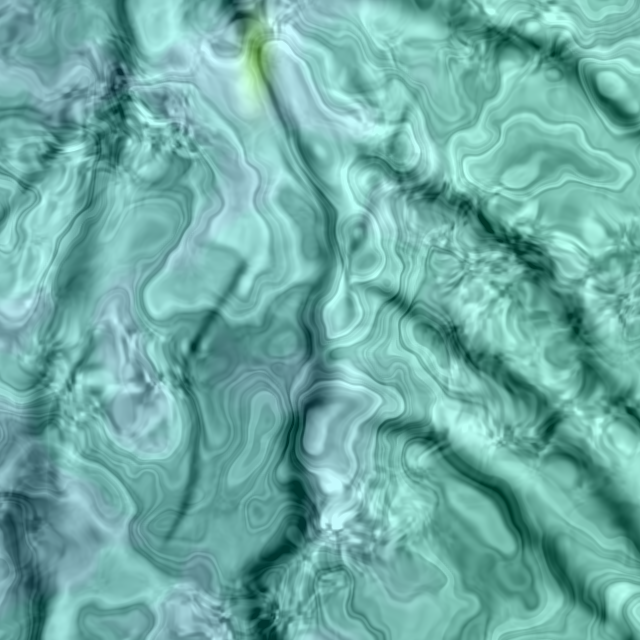
Give the GLSL for this texture, as a Shadertoy shader.

```glsl
// Turquoise marbled relief: fine swirling strands and crinkled patches
// cut by dark veins, upright on the left and arching down to the right.
// Strands are 1D noise over a warped field that bends along the veins.
#define SHADOW vec3(0.03, 0.26, 0.24)
#define PALE vec3(0.62, 0.88, 0.86)
#define LILAC vec3(0.05, -0.02, 0.03)
#define LIME vec3(0.10, 0.16, -0.16)
#define BASE_TONE 0.63
#define STRAND_CONTRAST 0.50
#define CRINKLE_CONTRAST 0.75
#define VEIN_DEPTH 0.62
#define WARP 0.34

float hash(vec2 p) {
    vec3 q = fract(vec3(p.xyx) * 0.1031);
    q += dot(q, q.yzx + 33.33);
    return fract((q.x + q.y) * q.z);
}

float noise(vec2 p) {
    vec2 i = floor(p), f = fract(p);
    f = f * f * f * (f * (f * 6.0 - 15.0) + 10.0);
    float low = mix(hash(i), hash(i + vec2(1, 0)), f.x);
    float high = mix(hash(i + vec2(0, 1)), hash(i + vec2(1, 1)), f.x);
    return mix(low, high, f.y);
}

float fbm(vec2 p) {
    float sum = 0.0, amp = 0.53;
    for (int i = 0; i < 4; i++) {
        sum += amp * noise(p);
        p = mat2(0.8, -0.6, 0.6, 0.8) * p * 2.03 + 17.0;
        amp *= 0.5;
    }
    return sum;
}

vec2 noise2(vec2 p) {
    return vec2(noise(p), noise(p + 41.7)) - 0.5;
}

// Soft band between two limits
float span(float a, float b, float x) {
    return smoothstep(a - 0.04, a + 0.04, x) * (1.0 - smoothstep(b - 0.04, b + 0.04, x));
}

// Adds one vein: x = dark core, y = lit rim, z = bend of the strands
void addVein(inout vec3 veins, float d, float width, float strength) {
    float rim = (d - 2.3 * width) / width;
    veins.x = max(veins.x, strength * exp(-d * d / (width * width)));
    veins.y = max(veins.y, strength * exp(-rim * rim));
    veins.z += strength * d * exp(-d * d / 0.004);
}

vec3 veinField(vec2 p) {
    vec3 veins = vec3(0.0);
    vec2 s = p + 0.05 * noise2(p * 5.0) + 0.022 * noise2(p * 14.0);
    float swell = 0.65 + 0.7 * noise(p * 7.0 + 5.0);

    // Main upright vein, winding near its foot
    float x = 0.43 + 0.07 * smoothstep(0.0, 0.4, s.y) - 0.14 * smoothstep(0.7, 1.0, s.y);
    x += 0.028 * sin(s.y * 28.0 + 2.2) * (1.0 - s.y);
    addVein(veins, s.x - x, 0.021 * swell, 1.0);

    // Leaning vein near the left edge
    x = 0.04 + 0.16 * pow(max(s.y, 0.0), 1.4);
    addVein(veins, (s.x - x) * 0.98, 0.022 * swell, 0.75);

    // Arching veins on the right
    for (int i = 0; i < 4; i++) {
        float k = float(i);
        float run = s.x - 0.5 - 0.025 * k;
        float steep = i == 0 ? 0.5 : 1.75;
        float drop = 0.15 * run + steep * run * abs(run);
        float slope = 0.15 + 2.0 * steep * abs(run);
        float d = (s.y - (1.02 - 0.23 * k - drop)) / sqrt(1.0 + slope * slope);
        addVein(veins, d, 0.018 * swell, 0.9 * smoothstep(-0.01, 0.06, run));
    }

    // Short faint side veins
    for (int i = 0; i < 6; i++) {
        float k = float(i);
        float foot = 0.75 * hash(vec2(k, 3.0));
        x = 0.03 + 0.115 * k + 0.06 * sin(s.y * 9.0 + k * 2.4);
        addVein(veins, s.x - x, 0.011 * swell, 0.6 * span(foot, foot + 0.27, s.y));
    }
    return veins;
}

// Banded strands, faded where they grow too thin to resolve
float strand(float field, float frequency) {
    float t = field * frequency;
    return (noise(vec2(t, frequency)) - 0.5) * (1.0 - smoothstep(0.45, 1.1, fwidth(t)));
}

void mainImage(out vec4 fragColor, in vec2 fragCoord) {
    vec2 p = fragCoord / iResolution.xy;
    vec3 veins = veinField(p);

    // Swirling flow field
    vec2 warp = vec2(fbm(p * 4.0 + 2.0), fbm(p * 4.0 + 23.0)) - 0.5;
    vec2 q = p + WARP * warp;
    float field = noise(q * vec2(5.5, 4.0) + 9.0) + 0.35 * noise(q * 10.0 + 31.0);
    field += 5.0 * veins.z;
    float strands = strand(field, 15.0) + 0.65 * strand(field, 34.0);

    // Crinkled patches of short bright and dark flecks
    float patchy = smoothstep(0.42, 0.66, fbm(p * 5.0 + 60.0));
    vec2 c = p + 0.03 * noise2(p * 22.0) + 0.12 * warp;
    float crinkle = noise(c * vec2(85.0, 62.0)) - 0.5;
    crinkle += 0.6 * (noise(c * 125.0 + 8.0) - 0.5);

    // Tone: broad light, strands, flecks, then veins with lit rims
    float tone = BASE_TONE + 0.6 * (fbm(q * 4.5 + 80.0) - 0.5);
    tone += STRAND_CONTRAST * strands * (1.0 - 0.35 * patchy);
    tone += CRINKLE_CONTRAST * crinkle * (0.12 + 0.6 * patchy);
    tone += 0.16 * veins.y * (1.0 - veins.x) - VEIN_DEPTH * veins.x;
    vec3 color = mix(SHADOW, PALE, clamp(tone, -0.08, 1.18));

    // Lilac sheen on the left, greener right, lime glint on the main vein
    float sheen = smoothstep(0.4, 0.75, noise(q * 9.0 + 50.0));
    color += LILAC * sheen * (1.0 - 0.7 * smoothstep(0.45, 0.75, p.x));
    color += vec3(-0.01, 0.015, -0.025) * smoothstep(0.4, 0.8, p.x);
    vec2 glint = (p - vec2(0.40, 0.91)) / vec2(0.025, 0.07);
    color += LIME * exp(-dot(glint, glint));
    fragColor = vec4(clamp(color, 0.0, 1.0), 1.0);
}
```
